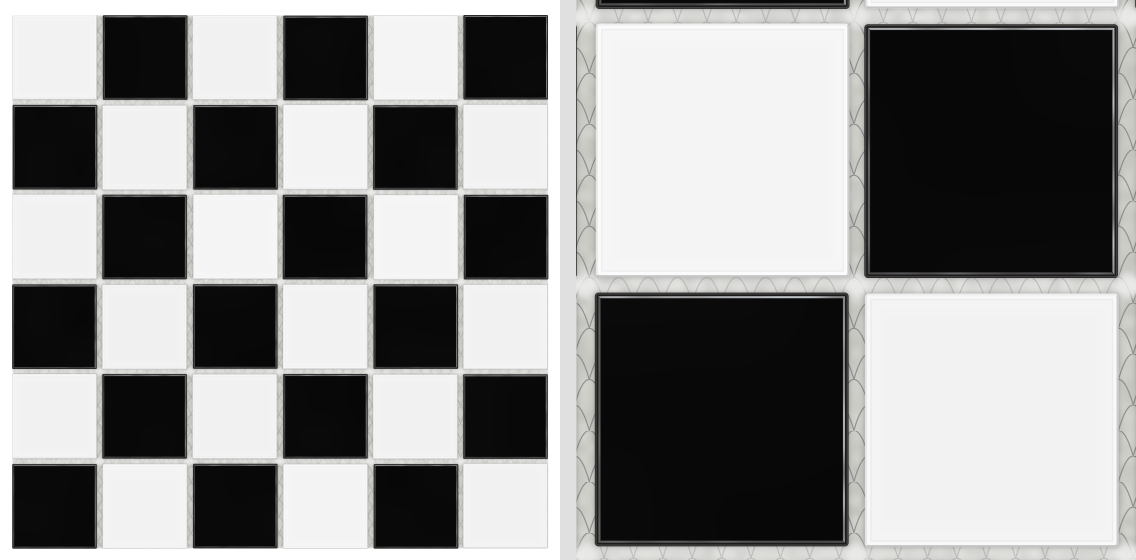
Left: the whole. Right: its middle third, enlarged.
This pattern is drawn by a Shadertoy shader. Its source:

```glsl
#define TILES 6.0
#define SHEET_ORIGIN vec2(0.0172, 0.0160)
#define PITCH vec2(0.1611, 0.1602)
#define TILE_HALF 0.0755
#define CORNER 0.0022
#define JITTER 0.0007
#define BEVEL 0.0036
#define GLINT_WIDTH 0.0008
#define MESH_SIZE vec2(0.0175, 0.0152)
#define MESH_LINE 0.0007
#define BLACK_GLAZE vec3(0.037, 0.034, 0.034)
#define WHITE_GLAZE vec3(0.950, 0.950, 0.952)

float hash(vec2 p) {
    vec3 q = fract(p.xyx * vec3(0.1031, 0.1030, 0.0973));
    q += dot(q, q.yzx + 33.33);
    return fract((q.x + q.y) * q.z);
}

float noise(vec2 p) {
    vec2 i = floor(p), f = fract(p);
    f = f * f * (3.0 - 2.0 * f);
    return mix(mix(hash(i), hash(i + vec2(1, 0)), f.x),
               mix(hash(i + vec2(0, 1)), hash(i + vec2(1, 1)), f.x), f.y);
}

float roundedBox(vec2 p, vec2 halfSize, float radius) {
    vec2 q = abs(p) - halfSize + radius;
    return length(max(q, 0.0)) + min(max(q.x, q.y), 0.0) - radius;
}

// Antialiased coverage: fill where d < 0, and a line of the given width
float fill(float d, float px) { return clamp(0.5 - d / px, 0.0, 1.0); }

float stroke(float d, float width, float px) {
    float w = max(width, px);
    return fill(abs(d) - 0.5 * w, px) * width / w;
}

// Overlapping scales: one row of arches per band, staggered by half
float meshLine(vec2 uv, float px) {
    vec2 p = uv / MESH_SIZE;
    float x = 2.0 * fract(p.x + 0.5 * floor(p.y)) - 1.0;
    float slope = 4.0 * x * MESH_SIZE.y / MESH_SIZE.x;
    float d = (fract(p.y) - 1.0 + x * x) * MESH_SIZE.y / sqrt(1.0 + slope * slope);
    return stroke(d, MESH_LINE, px);
}

vec3 backing(vec2 uv, vec2 p, float d, float px) {
    vec2 toJoint = 0.5 * PITCH - abs(p);
    float upright = smoothstep(-0.004, 0.004, toJoint.y - toJoint.x);
    vec3 color = mix(vec3(0.86, 0.86, 0.85), vec3(0.80, 0.80, 0.78), upright);
    color += 0.06 * (noise(uv * 160.0) - 0.5);
    color = mix(color, vec3(0.52), meshLine(uv, px) * mix(0.35, 0.85, upright));
    // Pale knots where joints cross, and soft contact shade by the tile
    color = mix(color, vec3(0.93), 0.8 * (1.0 - smoothstep(0.003, 0.011, length(toJoint))));
    return color * (1.0 - 0.16 * exp(-max(d, 0.0) / 0.0012));
}

vec3 blackTile(vec2 uv, vec2 p, float d, vec2 side, float seed, float px) {
    vec3 color = BLACK_GLAZE + 0.012 * (noise(uv * 14.0) - 0.5);
    color = mix(color, vec3(0.11, 0.10, 0.10), fill(-d - BEVEL, px));
    // Glints along the bevel, brightest at the top and right
    float strength = 0.42 + 0.14 * side.x + 0.16 * side.y;
    strength *= 0.6 + 0.6 * noise(p * 60.0 + seed * 90.0);
    color += vec3(0.96, 1.0, 1.02) * strength * stroke(d + 0.75 * BEVEL, GLINT_WIDTH * 1.5, px);
    color += 0.16 * stroke(d + 0.2 * BEVEL, GLINT_WIDTH, px);
    return color;
}

vec3 whiteTile(vec2 p, float d, vec2 side, float seed, float px) {
    vec3 color = WHITE_GLAZE + 0.014 * (seed - 0.5);
    color += 0.012 * smoothstep(0.02, 0.0, -d);
    color += 0.015 * fill(-d - BEVEL, px);
    color -= 0.045 * stroke(d + BEVEL, GLINT_WIDTH, px);
    // Outer lip falls into shade at the bottom and right
    float shade = 0.13 + 0.05 * side.x - 0.08 * side.y;
    return color - shade * stroke(d + 0.0006, 0.0012, px);
}

void mainImage(out vec4 fragColor, in vec2 fragCoord) {
    float px = 1.0 / min(iResolution.x, iResolution.y);
    vec2 uv = fragCoord * px;
    vec2 grid = (uv - SHEET_ORIGIN) / PITCH;
    vec2 cell = clamp(floor(grid), 0.0, TILES - 1.0);
    vec2 p = (grid - cell - 0.5) * PITCH;

    // Each tile sits slightly off the grid
    float seed = hash(cell + 7.0);
    vec2 offset = JITTER * (2.0 * vec2(seed, hash(cell + 31.0)) - 1.0);
    vec2 local = p - offset;
    float d = roundedBox(local, vec2(TILE_HALF), CORNER);
    vec2 side = abs(local.x) > abs(local.y) ? vec2(sign(local.x), 0.0) : vec2(0.0, sign(local.y));

    // Backing shows only within the outline of the sheet
    vec2 sheetHalf = 0.5 * PITCH * (TILES - 1.0) + TILE_HALF;
    float sheet = roundedBox(uv - SHEET_ORIGIN - 0.5 * TILES * PITCH, sheetHalf, CORNER);
    vec3 color = mix(vec3(1.0), backing(uv, p, d, px), fill(sheet, px));

    bool isBlack = mod(cell.x + cell.y, 2.0) < 0.5;
    vec3 tile = isBlack ? blackTile(uv, local, d, side, seed, px)
                        : whiteTile(local, d, side, seed, px);
    color = mix(color, tile, fill(d, px));
    fragColor = vec4(clamp(color, 0.0, 1.0), 1.0);
}
```
